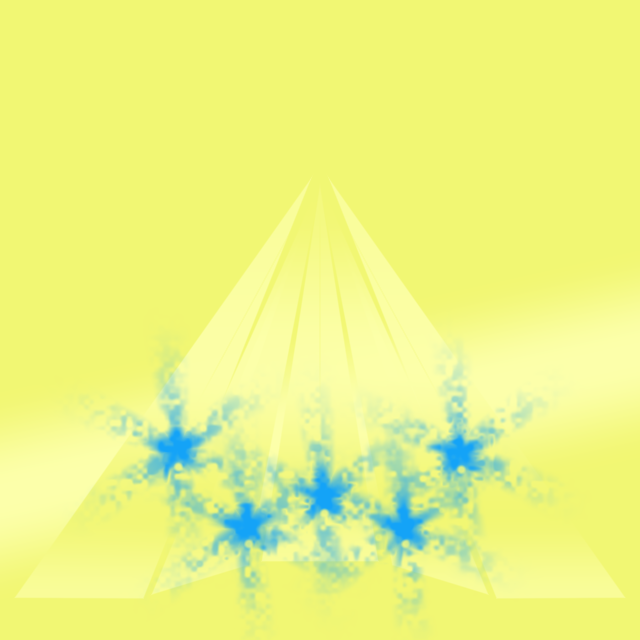
A Shadertoy shader for this background:

```glsl
const vec3 YELLOW = vec3(0.947, 0.967, 0.45);
const vec3 PALE = vec3(0.988, 1.0, 0.665);
const vec3 BLUE = vec3(0.08, 0.64, 0.97);

const float BAND_START = 0.225;   // band height at the left side
const float BAND_SLOPE = 0.222;
const float BAND_HALF = 0.165;
const float BEAM_OPACITY = 0.92;
const float FOOT_GLOW = 0.75;
const float CREASE_OPACITY = 0.25;

const int SPLAT_COUNT = 5;
const vec2 SPLATS[SPLAT_COUNT] = vec2[SPLAT_COUNT](
    vec2(0.277, 0.297), vec2(0.387, 0.177), vec2(0.505, 0.225),
    vec2(0.632, 0.177), vec2(0.719, 0.293));
const float GRAIN_CELLS = 120.0;
const float ARM_COUNT = 6.0;
const float ARM_TILT = 1.66;
const float ARM_LENGTH = 0.25;
const float ARM_OPACITY = 0.72;
const float CORE_POINTS = 5.0;
const float CORE_RADIUS = 0.042;
const vec2 HOLE_OFFSET = vec2(0.002, -0.027);
const float TAU = 6.28318;

float hash(vec2 p) {
    return fract(sin(dot(p, vec2(127.1, 311.7))) * 43758.5453);
}

float noise(vec2 p) {
    vec2 i = floor(p), f = fract(p);
    f = f * f * (3.0 - 2.0 * f);
    return mix(mix(hash(i), hash(i + vec2(1, 0)), f.x),
               mix(hash(i + vec2(0, 1)), hash(i + vec2(1, 1)), f.x), f.y);
}

// Signed distance to the line a-b, positive on its left
float edgeSide(vec2 p, vec2 a, vec2 b) {
    vec2 e = normalize(b - a), d = p - a;
    return e.x * d.y - e.y * d.x;
}

// Triangle with clockwise corners, filled with light that dims and returns at the foot
vec3 addBeam(vec3 col, vec2 p, vec2 apex, vec2 outer, vec2 inner,
             float tipGlow, float footGlow, float pixel) {
    float d = max(edgeSide(p, apex, outer),
                  max(edgeSide(p, outer, inner), edgeSide(p, inner, apex)));
    float cover = 1.0 - smoothstep(-pixel, pixel, d);
    float upper = mix(1.0, tipGlow, smoothstep(0.45, 0.69, p.y));
    float middle = smoothstep(0.2, 0.43, p.y);
    float foot = footGlow * (1.0 - smoothstep(outer.y, outer.y + 0.13, p.y));
    vec3 fill = mix(YELLOW, PALE, max(upper * middle, foot));
    return mix(col, fill, cover * BEAM_OPACITY);
}

// Opacity of one splat: a ragged star core with speckled arms
float splat(vec2 p, float seed) {
    float r = length(p);
    float angle = atan(p.y, p.x) - ARM_TILT;
    float sector = TAU / ARM_COUNT;
    float a = mod(angle + 0.5 * sector, sector) - 0.5 * sector;
    float along = r * cos(a), across = abs(r * sin(a));
    float grain = noise(p * GRAIN_CELLS + seed * 37.0);
    float clumps = noise(p * GRAIN_CELLS * 0.45 + seed * 17.0);

    float width = 0.021 + 0.11 * along;
    float arm = 1.0 - smoothstep(0.2 * width, width, across);
    float fade = pow(1.0 - smoothstep(0.0, ARM_LENGTH, along), 1.8);
    float speckle = smoothstep(0.26, 0.78, mix(grain, clumps, 0.45));
    float arms = ARM_OPACITY * arm * fade * speckle;

    float star = r * (1.0 - 0.3 * cos(CORE_POINTS * angle)) + 0.022 * (grain - 0.5);
    float core = 1.0 - smoothstep(0.25 * CORE_RADIUS, CORE_RADIUS, star);
    float hole = 1.0 - smoothstep(0.003, 0.009, length(p - HOLE_OFFSET));
    return (1.0 - (1.0 - arms) * (1.0 - core)) * (1.0 - 0.85 * hole);
}

void mainImage(out vec4 fragColor, in vec2 fragCoord) {
    vec2 uv = fragCoord / iResolution.xy;
    float pixel = 1.0 / iResolution.y;

    // Slanted pale band
    float bandDist = abs(uv.y - BAND_START - BAND_SLOPE * uv.x);
    vec3 col = mix(YELLOW, PALE, 1.0 - smoothstep(0.015, BAND_HALF, bandDist));

    // Mirrored fan of beams, with a soft sheet behind the side pair
    vec2 m = vec2(abs(uv.x - 0.5), uv.y);
    col = addBeam(col, m, vec2(0.0, 0.715), vec2(0.29, 0.066), vec2(0.22, 0.08), 0.0, 0.0, pixel);
    col = addBeam(col, m, vec2(0.0, 0.707), vec2(0.263, 0.071), vec2(0.113, 0.117), 0.0, FOOT_GLOW, pixel);
    col = addBeam(col, m, vec2(0.014, 0.721), vec2(0.477, 0.066), vec2(0.276, 0.065), 0.8, FOOT_GLOW, pixel);
    col = addBeam(col, m, vec2(0.0, 0.71), vec2(0.091, 0.123), vec2(-0.091, 0.123), 0.25, FOOT_GLOW, pixel);

    // Fine creases along the axis and the outer beams
    float extent = smoothstep(0.36, 0.45, m.y) * (1.0 - smoothstep(0.62, 0.69, m.y));
    float axis = 1.0 - smoothstep(0.0005, 0.002, m.x);
    float facet = abs(edgeSide(m, vec2(0.001, 0.721), vec2(0.167, 0.415)));
    float crease = max(axis, 1.0 - smoothstep(0.0005, 0.002, facet));
    col = mix(col, YELLOW, CREASE_OPACITY * crease * extent);

    // Blue splats
    float clear = 1.0;
    for (int i = 0; i < SPLAT_COUNT; i++) {
        clear *= 1.0 - splat(uv - SPLATS[i], float(i) + 1.0);
    }
    col = mix(col, BLUE, 1.0 - clear);

    fragColor = vec4(col, 1.0);
}
```
